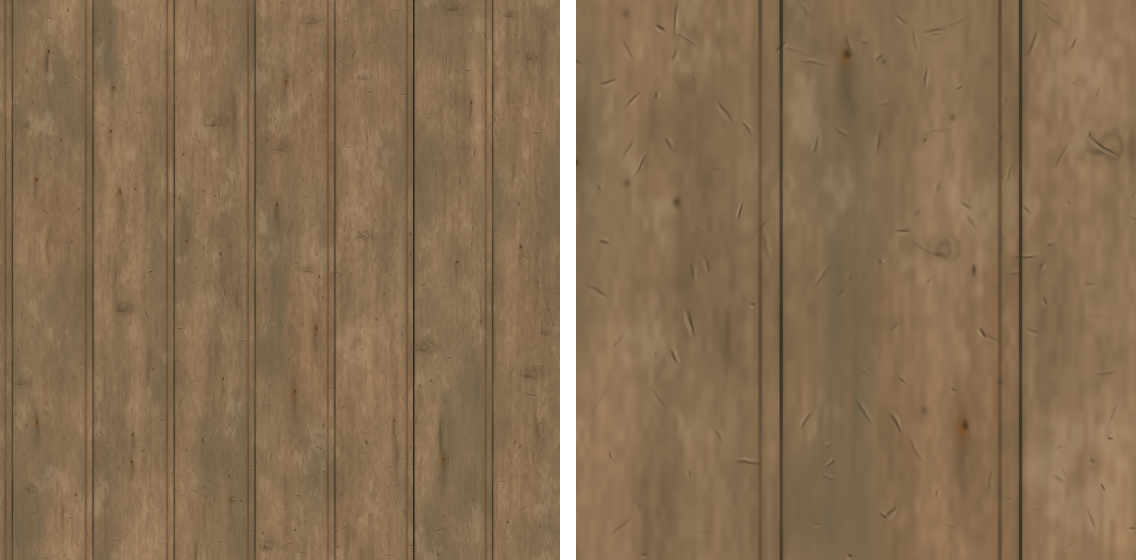
Left: the whole. Right: its middle third, enlarged.
This texture is drawn by a Shadertoy shader. Its source:

```glsl
// Weathered brown boards: seven vertical planks, each with a dark joint and a bead groove.
// Stretched periodic noise makes grain, stains and worn patches; hashed cells scatter
// knots, rusty nail holes, pits and faint scratches. The result tiles in both directions.

const float PLANKS = 7.0;
const vec3 WOOD   = vec3(0.555, 0.452, 0.338);
const vec3 RUDDY  = vec3(0.500, 0.375, 0.262);
const vec3 GREY   = vec3(0.425, 0.372, 0.282);
const vec3 PALE   = vec3(0.640, 0.550, 0.440);
const vec3 SHADOW = vec3(0.290, 0.235, 0.165);
const vec3 JOINT  = vec3(0.235, 0.205, 0.145);
const vec3 RUST   = vec3(0.520, 0.310, 0.120);

float hash(vec2 p) {
    vec3 q = fract(p.xyx * 0.1031);
    q += dot(q, q.yzx + 33.33);
    return fract((q.x + q.y) * q.z);
}

vec2 hash2(vec2 p) { return vec2(hash(p + 17.3), hash(p + 61.7)); }

// Value noise with freq whole cells across the canvas
float noise(vec2 uv, vec2 freq, float seed) {
    vec2 p = uv * freq, i = floor(p), f = p - i;
    f = f * f * (3.0 - 2.0 * f);
    vec2 a = mod(i, freq) + seed, b = mod(i + 1.0, freq) + seed;
    return mix(mix(hash(a), hash(vec2(b.x, a.y)), f.x),
               mix(hash(vec2(a.x, b.y)), hash(b), f.x), f.y);
}

float fbm(vec2 uv, vec2 freq, float seed) {
    float sum = 0.0;
    for (float amp = 0.533; amp > 0.05; amp *= 0.5) {
        sum += amp * noise(uv, freq, seed);
        freq *= 2.0;
        seed += 11.0;
    }
    return sum;
}

float line(float d, float halfWidth, float aa) {
    return 1.0 - smoothstep(halfWidth - 0.5 * aa, halfWidth + 0.5 * aa, abs(d));
}

float blob(vec2 d, vec2 radius) { d /= radius; return exp(-dot(d, d)); }

// Knots and nail holes in plank cells: x = dark stain, y = rust, z = hole
vec3 knots(vec2 plank, float rows, float fibre, vec2 warp) {
    vec3 m = vec3(0.0);
    for (int j = -1; j <= 1; j++) {
        vec2 cell = floor(plank * vec2(1.0, rows)) + vec2(0.0, j);
        vec2 id = mod(cell, vec2(PLANKS, rows)) + 5.0, rnd = hash2(id);
        vec2 centre = cell + vec2(0.12 + 0.68 * rnd.x, rnd.y);
        vec2 d = plank / vec2(PLANKS, 1.0) - centre / vec2(PLANKS, rows) + warp;
        float kind = hash(id + 31.0), size = 0.5 + 0.8 * hash(id + 47.0);
        if (kind < 0.5) {
            float rusty = step(kind, 0.3);
            m.x += blob(d + vec2(0.0, 0.012), vec2(0.005, 0.034) * size) * (0.2 + 0.9 * fibre);
            m.y += rusty * blob(d, vec2(0.0034, 0.006) * size);
            m.z += 0.7 * rusty * blob(d - vec2(0.001, 0.002), vec2(0.0018, 0.0024));
        } else if (kind < 0.78) {
            vec2 radius = vec2(0.019, 0.012) * size;
            float r = length(d / radius), rings = 0.7 + 0.3 * cos(8.0 * r + 7.0 * fibre);
            m.x += 0.65 * rings * (1.0 - smoothstep(0.4, 1.4, r));
            m.z += 0.35 * blob(d + 0.3 * radius, radius * vec2(0.35, 0.14));
        }
    }
    return min(m, 1.0);
}

// Scratches and pits of varied strength: x = dark side, y = lit side
vec2 marks(vec2 uv, float cells, float seed, float aa) {
    vec2 m = vec2(0.0);
    for (int k = 0; k < 9; k++) {
        vec2 cell = floor(uv * cells) + vec2(k % 3 - 1, k / 3 - 1);
        vec2 id = mod(cell, cells) + seed, centre = (cell + hash2(id)) / cells;
        float kind = hash(id + 7.0), angle = 6.283 * hash(id + 41.0);
        float strength = step(hash(id + 23.0), noise(centre, vec2(7.0, 5.0), seed)) * hash(id + 67.0);
        vec2 d = uv - centre, along = vec2(cos(angle), sin(angle));
        vec2 q = vec2(dot(d, along), dot(d, vec2(-along.y, along.x)));
        float len = mix(0.002, 0.012, kind * kind);
        float taper = 1.0 - smoothstep(0.2 * len, len, abs(q.x));
        vec2 stroke = taper * vec2(line(q.y, 0.0007, 1.5 * aa), line(q.y - 0.002, 0.0009, 1.5 * aa));
        m += strength * (kind < 0.1 ? vec2(1.5 * blob(d, vec2(0.0017, 0.0022)), 0.0) : stroke);
    }
    return min(m, 1.0);
}

void mainImage(out vec4 fragColor, in vec2 fragCoord) {
    vec2 uv = fragCoord / iResolution.xy;
    float aa = 1.0 / iResolution.y;
    // Plank layout, with slightly uneven widths
    float bend = sin(3.14159 * uv.x);
    float s = (uv.x - 0.022 - 0.005 * bend * bend) * PLANKS;
    float id = mod(floor(s), PLANKS), across = fract(s);
    float joint = (across - floor(across + 0.5)) / PLANKS, groove = (across - 0.913) / PLANKS;
    // Grain, stains and worn speckle
    vec2 g = uv + vec2(0.008 * noise(uv, vec2(9.0, 6.0), id), hash(vec2(id, 3.0)));
    float cloud = fbm(g, vec2(9.0, 6.0), 2.0), streak = fbm(g, vec2(36.0, 4.0), 19.0 + id);
    float fibre = noise(g, vec2(200.0, 14.0), 37.0), fine = noise(g, vec2(300.0, 110.0), 71.0);
    float mottle = fbm(uv, vec2(34.0, 22.0), 53.0);
    vec3 col = mix(WOOD, RUDDY, 0.4 * hash(vec2(id, 9.0)) * smoothstep(0.3, 0.7, cloud));
    col *= 1.0 + 0.16 * (cloud - 0.5) + 0.24 * (streak - 0.5) + 0.18 * (mottle - 0.5);
    col *= 1.0 + 0.09 * (fibre - 0.5) + 0.10 * (fine - 0.5);
    float stain = smoothstep(0.46, 0.85, fbm(g, vec2(16.0, 5.0), 83.0) + 0.35 * (streak - 0.5));
    col = mix(col, GREY, stain * (0.35 + 0.6 * fibre));
    col = mix(col, PALE, 0.35 * smoothstep(0.62, 0.8, mottle + 0.15 * (fine - 0.5)));
    // Knots, nail holes and scratches
    vec2 warp = 0.012 * (vec2(mottle, fbm(uv, vec2(30.0), 7.0)) - 0.5);
    vec3 knot = knots(vec2(s, uv.y), 10.0, fibre, warp);
    col = mix(col, SHADOW, 0.5 * knot.x);
    col = mix(mix(col, RUST, 0.55 * knot.y), JOINT * 0.7, 0.85 * knot.z);
    vec2 wear = marks(uv + warp, 26.0, 5.0, aa) + 0.8 * marks(uv - warp, 41.0, 91.0, aa);
    col = mix(mix(col, PALE, 0.5 * min(wear.y, 1.0)), SHADOW, 0.7 * min(wear.x, 1.0));
    // Bead groove and joint, worn unevenly; one joint stands open
    float rub = 0.3 + 0.8 * fbm(uv, vec2(7.0, 18.0), 13.0);
    float open = line(mod(floor(s + 0.5), PLANKS) - 5.0, 0.5, 0.1);
    col = mix(col, RUDDY * 0.9, 0.4 * blob(vec2(groove, 0.0), vec2(0.005)));
    col = mix(col, SHADOW, 0.7 * rub * line(groove, 0.0011, 1.5 * aa));
    col = mix(col, SHADOW, 0.3 * rub * blob(vec2(joint, 0.0), vec2(0.0035)));
    float gap = min(1.0, rub + 0.15 + 0.5 * open) * line(joint, 0.001, 1.5 * aa);
    fragColor = vec4(mix(col, JOINT * (1.0 - 0.6 * open), gap), 1.0);
}
```
